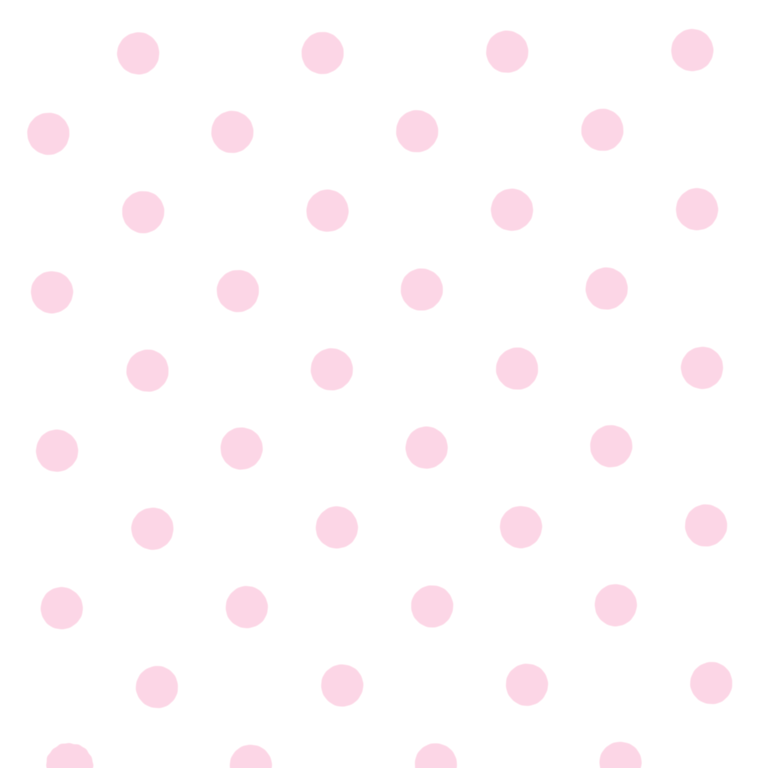
Give the GLSL for this pattern, as a Shadertoy shader.

```glsl
vec2 hash22(vec2 p) {
    vec3 q = fract(vec3(p.xyx) * vec3(0.1031, 0.103, 0.0973));
    q += dot(q, q.yzx + 33.33);
    return fract((q.xx + q.yz) * q.zy);
}

// Small bumps around the rim, from layered sines
float rimWobble(float angle, float phase) {
    return 0.5 * sin(3.0 * angle + phase)
         + 0.3 * sin(7.0 * angle + 2.3 * phase)
         + 0.3 * sin(16.0 * angle + 4.1 * phase);
}

// Signed distance to the nearest dot of the slightly tilted staggered lattice
float dotDistance(vec2 p) {
    vec2 across = vec2(0.2406, 0.0014);
    vec2 down = vec2(0.00306, -0.103);
    vec2 firstDot = vec2(0.1796, 0.9297);

    vec2 cell = inverse(mat2(across, down)) * (p - firstDot);
    float row = round(cell.y);
    float stagger = 0.5 * mod(row, 2.0);
    float column = clamp(round(cell.x + stagger), 0.0, 3.0);

    // Slight misplacement of each dot
    vec2 jitter = hash22(vec2(column, row) + 17.0);
    vec2 center = firstDot + (column - stagger) * across + row * down
                + (jitter - 0.5) * 0.0018;

    // The dot in the lower left corner is swollen and frayed
    float wear = 1.0 - smoothstep(0.08, 0.14, length(center));
    center.x += 0.0045 * wear;

    vec2 offset = p - center;
    float wobble = rimWobble(atan(offset.y, offset.x), 6.283 * jitter.x);
    float radius = 0.0274 + 0.003 * wear + wobble * mix(0.0003, 0.0011, wear);
    return length(offset) - radius;
}

void mainImage(out vec4 fragColor, in vec2 fragCoord) {
    vec2 p = fragCoord / iResolution.y;
    float softness = max(0.0014, 0.8 / iResolution.y);
    float ink = 1.0 - smoothstep(-softness, softness, dotDistance(p));

    vec3 color = mix(vec3(1.0), vec3(0.99, 0.84, 0.9), ink);
    fragColor = vec4(color, 1.0);
}
```
